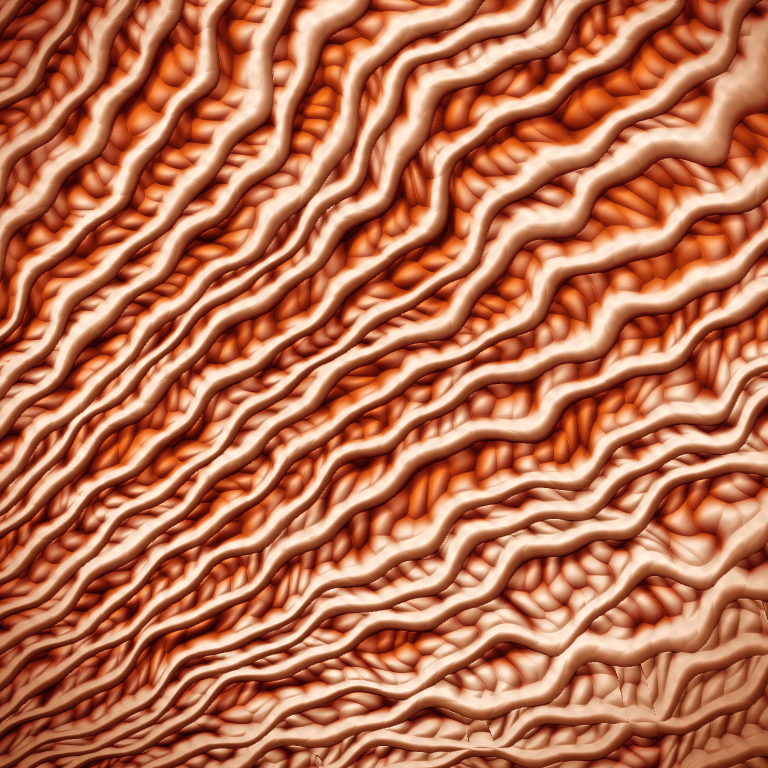
Give the GLSL for this texture, as a WebGL 1 fragment shader.

```glsl
precision highp float;
// Pale rounded folds fanning diagonally over orange, cross-wrinkled valleys.
// Wavy fold rows form a height field; cellular noise puckers the slopes
// between them, and a light from the upper left shades the relief.

uniform vec2 u_resolution;

#define ROWS 27.0         // folds per radian of the fan
#define FAN_CENTRE vec2(-0.7, -0.35)
#define JITTER 0.8        // irregularity of fold spacing
#define WRINKLES 36.0     // cross wrinkles per canvas width
#define WRINKLE_DEPTH 0.75
#define RELIEF 0.021      // height of a fold in canvas units
#define SHADE 2.1         // strength of the shading
#define CREAM vec3(1.0, 0.91, 0.83)
#define ORANGE vec3(0.98, 0.46, 0.08)
#define CREAM_ABSORB vec3(0.36, 0.76, 1.12)
#define ORANGE_ABSORB vec3(0.46, 1.0, 0.9)

float hash(float n) { return fract(sin(n * 127.1) * 4375.85); }

vec2 hash2(vec2 p) {
  return fract(sin(vec2(dot(p, vec2(127.1, 311.7)), dot(p, vec2(269.5, 183.3)))) * 4375.85);
}

// Squared distance to the nearest cell point.
float cells(vec2 p) {
  vec2 base = floor(p), f = p - base;
  float nearest = 9.0;
  for (int y = -1; y <= 1; y++)
    for (int x = -1; x <= 1; x++) {
      vec2 o = vec2(float(x), float(y));
      vec2 d = o + 0.15 + 0.7 * hash2(base + o) - f;
      nearest = min(nearest, dot(d, d));
    }
  return nearest;
}

float waves(vec2 p) {
  return sin(p.x + 1.5 * sin(p.y * 0.8)) * 0.5 + sin(p.y * 1.3 + 1.2 * sin(p.x * 0.9 + 2.0)) * 0.5;
}

float smoothMax(float a, float b, float k) {
  float m = max(k - abs(a - b), 0.0) / k;
  return max(a, b) + m * m * k * 0.25;
}

// Broad puckered lobes take over toward the lower right.
float lobeAmount(vec2 p) { return smoothstep(0.25, -0.35, p.y - 0.5 * p.x); }

// Returns height, paleness and crease depth.
vec3 folds(vec2 p) {
  float lobe = lobeAmount(p);
  vec2 q = p - FAN_CENTRE;
  float along = length(q);
  float across = atan(q.y, q.x) * ROWS + 0.5 * waves(p * 9.0) + 0.1 * waves(p * 29.0 + 4.0);
  float base = floor(across), height = -9.0, offset = 0.0, row = 0.0, radius = 0.3;

  // The highest of the neighbouring overlapping folds wins.
  for (int k = -2; k <= 2; k++) {
    float id = base + float(k), seed = hash(id + 40.0), phase = 6.283 * hash(id + 91.0);
    float wiggle = sin(along * 29.0 + phase) * (0.12 + 0.18 * lobe)
                 + sin(along * 61.0 + phase * 3.0) * (0.08 + 0.04 * lobe);
    float d = across - id - JITTER * (seed - 0.5) - wiggle;
    float r = mix(0.25, 0.4, hash(id + 7.0)) + 0.05 * sin(along * 37.0 + phase * 2.0);
    float tube = 1.0 - d * d / (r * r);
    float sheet = min(0.66 * exp(-(0.85 - 0.45 * lobe) * d), 0.66 + 4.0 * d);
    float h = smoothMax(tube, sheet, 0.16);
    if (h > height) { height = h; offset = d; row = id; radius = r; }
  }

  // Rounded puckers run across the slope behind each crest.
  float bend = 0.35 * sin(offset * 4.0 + row) + 0.4 * sin(along * 19.0 + row * 2.0);
  vec2 cell = vec2(along * WRINKLES + bend + row * 17.3, offset * 1.7 + row * 5.7);
  float crease = min(1.25 * cells(cell), 1.0);
  float slope = smoothstep(0.15, 1.1, offset / radius);
  height += WRINKLE_DEPTH * (0.22 - crease) * mix(0.12, 1.0, slope);
  float pale = smoothstep(0.3, 0.78, height + 0.22 * lobe + 0.1 * waves(p * 21.0));
  return vec3(height, pale, slope * crease);
}

vec3 shade(vec2 p) {
  vec3 light = normalize(vec3(-0.35, 0.6, 0.6));
  vec2 e = vec2(0.0015, 0.0);
  vec3 surface = folds(p);
  float h = surface.x;
  vec2 gradient = vec2(folds(p + e.xy).x - h, folds(p + e.yx).x - h) / e.x;
  vec3 normal = normalize(vec3(-RELIEF * gradient, 1.0));
  float caster = folds(p + 0.02 * normalize(light.xy)).x;
  float shadow = smoothstep(0.15, 0.9, caster - h);

  // Darkness acts like absorption, so shadows turn red before black.
  float dark = SHADE * max(0.78 - dot(normal, light), 0.0);
  dark += 1.2 * shadow + 0.9 * surface.z + 0.6 * smoothstep(0.35, -0.1, h);
  vec2 edge = p - vec2(0.52, 0.55);
  dark += 1.3 * smoothstep(0.18, 0.65, dot(edge, edge));
  float grain = 0.035 * waves(p * 250.0) * surface.y;
  vec3 skin = mix(ORANGE, CREAM, surface.y) + grain;
  vec3 absorb = mix(ORANGE_ABSORB, CREAM_ABSORB, surface.y);
  return skin * exp(-dark * absorb) + vec3(0.01, 0.006, 0.01);
}

void main() {
  float size = min(u_resolution.x, u_resolution.y);
  vec2 jog = vec2(0.25, -0.25);
  vec3 color = shade((gl_FragCoord.xy + jog) / size) + shade((gl_FragCoord.xy - jog) / size);
  gl_FragColor = vec4(color * 0.5, 1.0);
}
```
